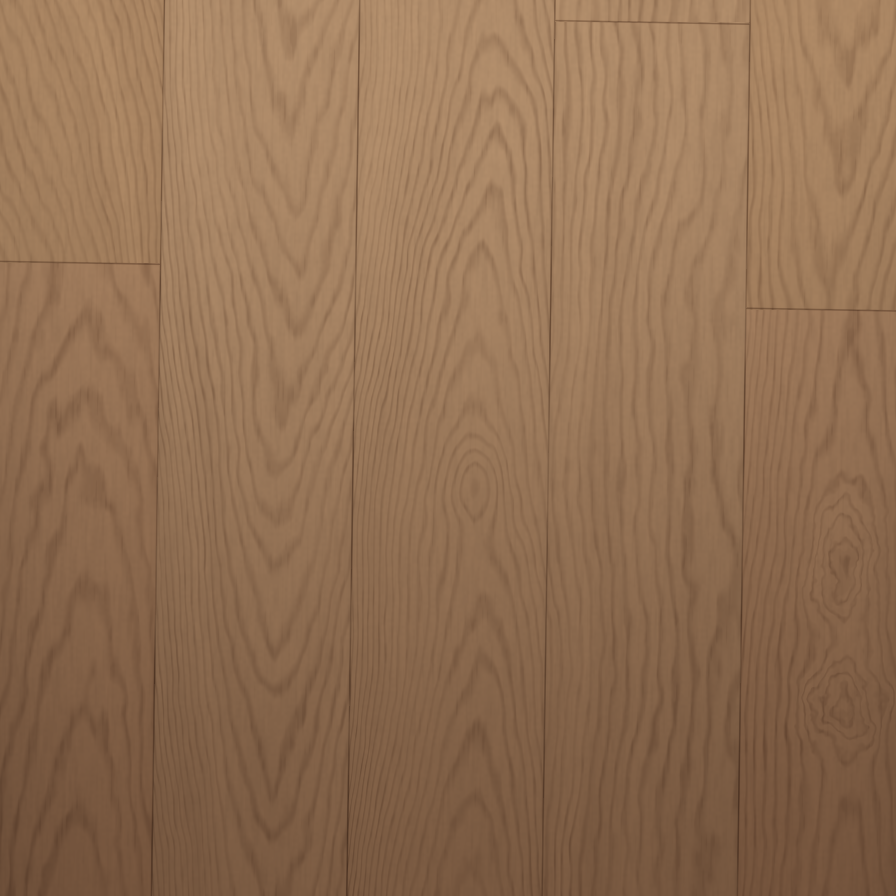
A WebGL 1 fragment shader for this texture:

```glsl
precision highp float;
uniform vec2 u_resolution;

float hash(vec2 p) {
  vec3 q = fract(p.xyx * vec3(0.1031, 0.1030, 0.0973));
  q += dot(q, q.yzx + 33.33);
  return fract((q.x + q.y) * q.z);
}

float noise(vec2 p) {
  vec2 i = floor(p), f = fract(p);
  f = f * f * (3.0 - 2.0 * f);
  return mix(mix(hash(i), hash(i + vec2(1, 0)), f.x),
             mix(hash(i + vec2(0, 1)), hash(i + vec2(1, 1)), f.x), f.y);
}

float fbm(vec2 p) {
  float sum = 0.0, amp = 0.5;
  for (int i = 0; i < 4; i++) {
    sum += amp * noise(p);
    p = p * 2.03 + 17.3;
    amp *= 0.5;
  }
  return sum;
}

// Height of the end joint in each plank column; off canvas where there is none
float jointHeight(float column) {
  if (column < 0.5) return 0.707;
  if (column < 2.5) return 9.0;
  return column < 3.5 ? 0.975 : 0.654;
}

// Growth rings of a board: x = centre line, y = curvature, z = rise along the board
vec3 boardGrain(float column, float upper) {
  if (column < 0.5) return upper > 0.5 ? vec3(-1.2, 8.5, 20.0) : vec3(0.1, 19.0, 8.0);
  if (column < 1.5) return vec3(0.16, 31.0, -13.0);
  if (column < 2.5) return vec3(0.14, 36.0, 14.0);
  if (column < 3.5) return vec3(0.9, 8.5, 0.8);
  return upper > 0.5 ? vec3(-0.02, 26.0, -9.0) : vec3(0.04, 30.0, 6.0);
}

float bump(vec2 p, vec2 centre, vec2 size) {
  vec2 d = (p - centre) / size;
  return exp(-dot(d, d));
}

float line(float d, float halfWidth) {
  float soft = 0.8 / u_resolution.x;
  return 1.0 - smoothstep(max(halfWidth - soft, 0.0), halfWidth + soft, abs(d));
}

void main() {
  vec2 p = gl_FragCoord.xy / u_resolution;

  // Slightly leaning plank columns
  float across = (p.x - 0.169 - 0.0145 * p.y) / 0.218 + 1.0;
  float column = floor(across);
  float u = fract(across) - 0.5;
  float joint = jointHeight(column);
  float upper = step(joint, p.y);
  vec2 seed = vec2(column * 13.7 + 5.0, upper * 29.0 + 3.0);
  vec3 grain = boardGrain(column, upper);

  // Ring field: nested pointed arches bent by noise
  float wobble = 0.13 * (noise(vec2(u * 1.5, p.y * 4.5) + seed) - 0.5);
  float side = abs(u - grain.x + wobble);
  float rings = grain.y * side * (0.75 * side + 0.11) + grain.z * p.y;
  rings += 2.0 * fbm(vec2(u * 4.0, p.y * 6.0) + seed);
  rings += 0.28 * noise(vec2(u * 20.0, p.y * 36.0) + seed);

  // Eye in the middle plank and two ragged knots in the lower right board
  vec2 q = vec2(u, p.y);
  float knot = 0.0;
  if (column > 1.5 && column < 2.5) {
    knot = bump(q, vec2(0.13, 0.46), vec2(0.13, 0.045));
    rings -= 2.8 * knot;
    knot *= 0.25;
  }
  if (column > 3.5 && upper < 0.5) {
    vec2 ragged = vec2(fbm(q * vec2(7, 28)), fbm(q * vec2(7, 28) + 40.0)) - 0.5;
    q += ragged * vec2(0.22, 0.05);
    knot = bump(q, vec2(0.0, 0.37), vec2(0.17, 0.06))
         + bump(q, vec2(0.02, 0.21), vec2(0.18, 0.045));
    rings -= 3.4 * knot;
    knot *= smoothstep(0.35, 0.65, fbm(q * vec2(14, 45)));
  }

  // Thin late wood lines over soft bands; pores break the lines into dashes
  float t = fract(rings);
  float late = smoothstep(0.4, 0.75, t) * (1.0 - smoothstep(0.75, 1.0, t));
  float fibre = noise(vec2(across * 66.0, p.y * 30.0));
  float pores = smoothstep(0.5, 0.9, noise(vec2(across * 80.0, p.y * 48.0) + 71.0));
  float band = noise(vec2(rings * 0.4, seed.x + seed.y));
  float strength = 0.4 + 0.7 * noise(vec2(u * 3.0, p.y * 5.0) + seed + 9.0);
  float dark = late * strength * (0.55 + 0.5 * fibre + 0.35 * pores) + 0.13 * pores;
  dark += 0.35 * (band - 0.45) + 0.4 * knot;

  // Light falls off towards the floor's near edge
  float light = smoothstep(-0.14, 1.0, p.y + 0.05 * (fbm(p * 3.0) - 0.5));
  vec3 color = mix(vec3(0.463, 0.340, 0.246), vec3(0.687, 0.547, 0.413), light);
  color *= 1.0 - 0.10 * pow(abs(p.x - 0.52) * 2.0, 2.5) * (1.0 - 0.6 * p.y);

  // Tint of each board, then its grain and fine fibre
  float shade = hash(seed) - 0.5;
  color *= 1.0 + shade * vec3(0.025, 0.032, 0.040);
  if (column < 0.5 || column > 3.5) color *= mix(vec3(1.01, 0.99, 0.985), vec3(1.01, 1.0, 0.98), upper);
  color *= 1.0 - dark * vec3(0.120, 0.142, 0.155);
  color *= 0.993 + 0.03 * fibre + 0.02 * (noise(p * 260.0) - 0.5);

  // Faint, uneven seams between planks and at board ends
  float edge = (0.5 - abs(u)) * 0.218;
  float worn = 0.35 + 0.65 * noise(vec2(floor(across + 0.5) * 7.0, p.y * 16.0));
  float seam = max(line(edge, 0.0008) * worn, 0.7 * line(p.y - joint + 0.004 * u, 0.0008));
  color *= 1.0 - 0.03 * exp(-edge * 320.0);
  color = mix(color, color * vec3(0.66, 0.60, 0.56), seam);

  gl_FragColor = vec4(color, 1.0);
}
```
